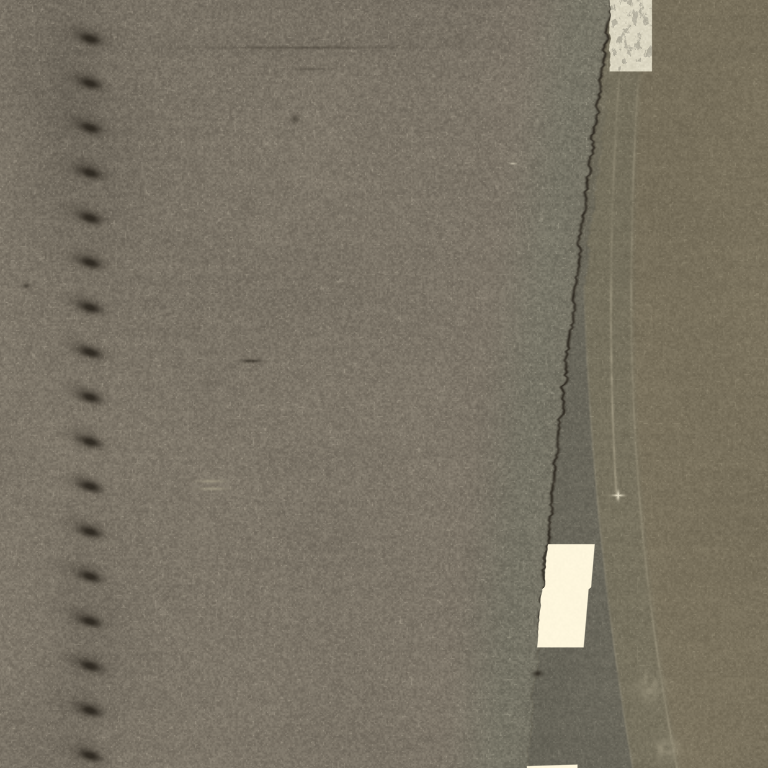
This texture is drawn by a Shadertoy shader. Its source:

```glsl
// Overhead view of worn asphalt: a column of smeared dark dots, a jagged seam,
// faint curved tyre lines and pale paint blocks. Curves are quadratics in height,
// shapes are soft distance masks, and the grain is layered value noise.

const vec3 ASPHALT = vec3(0.486, 0.457, 0.406);
const vec3 SEAM_SIDE = vec3(0.465, 0.455, 0.400);
const vec3 WEDGE = vec3(0.412, 0.402, 0.355);
const vec3 STRIP = vec3(0.462, 0.440, 0.367);
const vec3 SHOULDER = vec3(0.474, 0.442, 0.363);
const vec3 PAINT = vec3(0.995, 0.965, 0.865);
const vec3 WORN_PAINT = vec3(0.860, 0.840, 0.760);
const vec3 PALE = vec3(0.66, 0.63, 0.54);
const vec3 DARK = vec3(0.17, 0.15, 0.12);
const float DOT_X = 0.117;
const float DOT_START = 0.0169;
const float DOT_STEP = 0.05835;
const float GRAIN = 0.125;

float hash(vec2 p) {
    vec3 q = fract(vec3(p.xyx) * 0.1031);
    q += dot(q, q.yzx + 33.33);
    return fract((q.x + q.y) * q.z);
}

float noise(vec2 p) {
    vec2 i = floor(p), f = fract(p);
    f = f * f * (3.0 - 2.0 * f);
    return mix(mix(hash(i), hash(i + vec2(1, 0)), f.x),
               mix(hash(i + vec2(0, 1)), hash(i + 1.0), f.x), f.y);
}

float fbm(vec2 p) {
    float sum = 0.0, amp = 0.5;
    for (int i = 0; i < 4; i++) {
        sum += amp * noise(p);
        p = p * 2.03 + 17.0;
        amp *= 0.5;
    }
    return sum;
}

// Soft elliptical spot
float spot(vec2 p, vec2 center, vec2 radius) {
    vec2 q = (p - center) / radius;
    return exp(-dot(q, q));
}

// Soft line of half width w at distance d
float stroke(float d, float w) {
    return exp(-d * d / (w * w));
}

// Antialiased span between two edges
float span(float x, float a, float b, float aa) {
    return smoothstep(a - aa, a + aa, x) * (1.0 - smoothstep(b - aa, b + aa, x));
}

void mainImage(out vec4 fragColor, in vec2 fragCoord) {
    vec2 p = fragCoord / iResolution.xy;
    float x = p.x, y = p.y;
    float aa = 0.8 / iResolution.y;

    // Curves that divide the road
    float jag = (noise(vec2(y * 95.0, 3.0)) - 0.5) * 0.005
              + (noise(vec2(y * 260.0, 8.0)) - 0.5) * 0.003;
    float seamBase = 0.686 + 0.085 * y + 0.025 * y * y;
    float seam = seamBase + jag;
    float inner = 0.824 - 0.17 * y + 0.11 * y * y;
    float middle = 0.7955 + 0.12 * (y - 0.6) * (y - 0.6);
    float bend = y - 0.61;
    float outer = 0.822 + (bend > 0.0 ? 0.11 : 0.16) * bend * bend;

    // Ground tones
    vec3 col = mix(ASPHALT, SEAM_SIDE, smoothstep(seamBase - 0.12, seamBase - 0.03, x));
    col = mix(col, STRIP, smoothstep(seam - aa, seam + aa, x));
    col = mix(col, WEDGE, span(x, seam, max(inner, seam + 0.012), 0.003) * smoothstep(1.0, 0.55, y));
    col = mix(col, SHOULDER, smoothstep(outer - 0.004, outer + 0.008, x));
    col *= 1.0 + 0.10 * (fbm(p * vec2(7.0, 5.0)) - 0.47);
    col *= 1.0 + 0.03 * (noise(vec2(x * 5.0, y * 130.0)) - 0.5);
    col *= 1.0 - 0.09 * spot(p, vec2(0.09, 0.88), vec2(0.07, 0.17));
    col *= 1.0 - 0.05 * spot(p, vec2(0.10, 0.08), vec2(0.05, 0.20));

    // Fine grain and warm bright chips
    float grain = 0.6 * noise(p * 470.0) + 0.4 * noise(p * 270.0 + 41.0) - 0.5;
    float chips = smoothstep(0.80, 1.0, noise(p * 330.0 + 90.0));
    float calm = mix(1.0, 0.7, smoothstep(seam, seam + 0.01, x));
    col += (GRAIN * grain + chips * 0.065 - 0.006) * calm * vec3(1.0, 0.98, 0.90);

    // Tyre lines, with wear along their length
    float wear = 0.35 + 0.65 * noise(vec2(y * 75.0, 12.0));
    float innerLine = stroke(x - inner, 0.0016) * smoothstep(0.68, 0.55, y) * 0.30;
    float middleLine = stroke(x - middle, 0.0018) * smoothstep(0.345, 0.36, y)
                     * (1.0 - smoothstep(0.89, 0.91, y)) * mix(0.75, 0.35, smoothstep(0.55, 0.68, y));
    float outerLine = stroke(x - outer, 0.0017) * (1.0 - smoothstep(0.85, 0.93, y)) * 0.40;
    col = mix(col, PALE, (innerLine + middleLine + outerLine) * wear);
    float scuff = spot(p, vec2(0.848, 0.107), vec2(0.018, 0.020))
                + spot(p, vec2(0.865, 0.025), vec2(0.020, 0.014));
    col = mix(col, PALE, 0.6 * scuff * noise(p * 150.0));
    vec2 star = vec2(0.805, 0.355);
    col = mix(col, PAINT, 0.8 * max(spot(p, star, vec2(0.007, 0.0016)), spot(p, star, vec2(0.002, 0.006))));
    col = mix(col, PAINT, 0.5 * spot(p, vec2(0.668, 0.787), vec2(0.004, 0.0015)));

    // Seam crack, strongest in the upper half
    float crack = stroke(x - seam, 0.0022) * smoothstep(0.14, 0.20, y);
    col = mix(col, DARK, crack * mix(0.65, 0.9, noise(vec2(y * 140.0, 5.0))));

    // Column of smeared dots
    float row = clamp(floor((y - DOT_START) / DOT_STEP + 0.5), 0.0, 16.0);
    vec2 d = p - vec2(DOT_X, DOT_START + row * DOT_STEP);
    d.y += 0.22 * d.x + 0.001 * (hash(vec2(row, 4.0)) - 0.5);
    float core = spot(d, vec2(0.001, -0.001), vec2(0.013, 0.0062));
    float smear = spot(d, vec2(-0.006, 0.003), vec2(0.023, 0.011));
    col = mix(col, DARK, clamp(0.80 * core + 0.28 * smear, 0.0, 0.92));

    // Small stains and scratches
    float stain = 0.65 * spot(p, vec2(0.327, 0.530), vec2(0.014, 0.0022))
                + 0.45 * spot(p, vec2(0.384, 0.845), vec2(0.005, 0.005))
                + 0.30 * spot(p, vec2(0.400, 0.938), vec2(0.120, 0.0022))
                + 0.25 * spot(p, vec2(0.405, 0.910), vec2(0.025, 0.0018))
                + 0.50 * spot(p, vec2(0.034, 0.628), vec2(0.005, 0.003))
                + 0.80 * spot(p, vec2(0.700, 0.123), vec2(0.006, 0.004));
    col = mix(col, DARK, min(stain, 0.85));
    float scratch = spot(p, vec2(0.274, 0.3735), vec2(0.017, 0.0022))
                  + spot(p, vec2(0.277, 0.3635), vec2(0.017, 0.0022));
    col = mix(col, PALE, 0.65 * scratch);

    // Paint blocks: worn, slanted, and one cut by the lower border
    float chipped = smoothstep(0.50, 0.62, fbm(p * vec2(150.0, 100.0)));
    float worn = span(x, 0.794 + jag * 0.5, 0.849, aa) * smoothstep(0.907 - aa, 0.907 + aa, y);
    col = mix(col, WORN_PAINT * (1.0 - 0.18 * chipped) + 0.08 * grain, worn);
    float shift = 0.085 * (y - 0.292) + 0.003 * smoothstep(0.232, 0.236, y) - 0.003;
    float block = span(x, 0.7135 + shift + jag * 0.3, 0.7745 + shift, aa) * span(y, 0.157, 0.2915, aa);
    float low = span(x, 0.686, 0.752, aa) * (1.0 - smoothstep(-aa, aa, y - 0.0025 - 0.03 * (x - 0.686)));
    col = mix(col, PAINT + 0.02 * grain, max(block, low));

    fragColor = vec4(clamp(col, 0.0, 1.0), 1.0);
}
```
